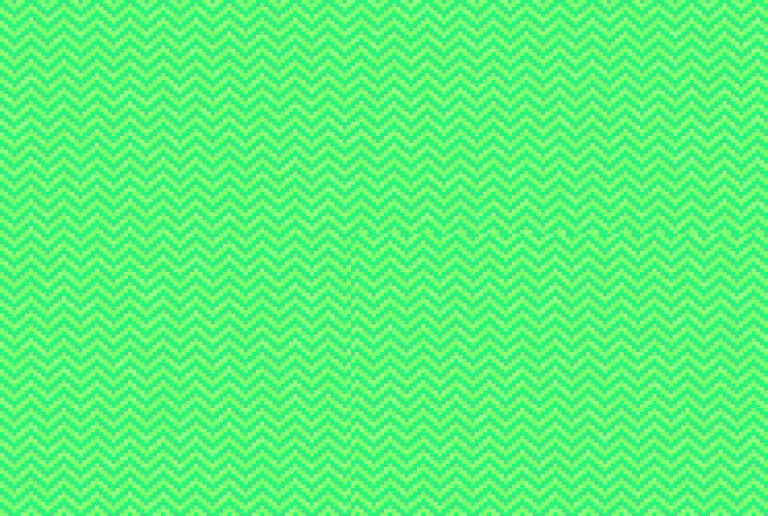
Reproduce this pattern procedurally as a WebGL 2 fragment shader.

```glsl
#version 300 es
precision highp float;
// Fine stepped chevrons woven from small cells: each zigzag is one green cell
// with a dark edge below and two pale cells above, tinted a little by a hash.
// One quarter of the cloth is shifted sideways, leaving a faint seam.

#define REPEATS vec2(23.25, 37.0)
#define STEPS vec2(8.0, 4.0)
#define PHASE vec2(1.0, 0.0)
#define SEAM vec2(0.458, 0.545)
#define SEAM_SHIFT vec2(1.0, 0.0)
#define GREEN vec3(0.10, 0.99, 0.49)
#define EDGE_GREY vec3(0.29, 0.87, 0.49)
#define EDGE_DEEP vec3(0.24, 0.92, 0.47)
#define LIME vec3(0.52, 1.00, 0.41)
#define MINT vec3(0.44, 0.98, 0.47)
#define PALE vec3(0.55, 1.00, 0.52)

uniform vec2 u_resolution;
out vec4 fragColor;

float hash(vec2 p) {
    return fract(sin(dot(p, vec2(12.9898, 78.233))) * 43758.5453);
}

// Colour of one whole cell of the weave
vec3 cellColor(vec2 cell, vec2 cells) {
    float tint = hash(cell);
    vec2 at = (cell + 0.5) / cells;
    if (at.x > SEAM.x && at.y < SEAM.y) cell += SEAM_SHIFT;
    cell += PHASE;

    // Stepped zigzag height, then the layer counted upward from the green cell
    float height = abs(mod(cell.x, STEPS.x) - 0.5 * STEPS.x);
    float layer = mod(cell.y - height, STEPS.y);

    if (layer < 0.5) return GREEN;
    if (layer < 1.5) return tint < 0.8 ? LIME : PALE;
    if (layer < 2.5) return tint < 0.7 ? MINT : PALE;
    return tint < 0.54 ? EDGE_GREY : EDGE_DEEP;
}

void main() {
    vec2 cells = REPEATS * STEPS;
    vec2 p = gl_FragCoord.xy / u_resolution * cells - 0.5;
    vec2 base = floor(p);

    // Blend neighbouring cells across one pixel at their shared edges
    vec2 pixel = cells / u_resolution;
    vec2 blend = clamp((fract(p) - 0.5) / pixel + 0.5, 0.0, 1.0);
    vec3 lower = mix(cellColor(base, cells),
                     cellColor(base + vec2(1.0, 0.0), cells), blend.x);
    vec3 upper = mix(cellColor(base + vec2(0.0, 1.0), cells),
                     cellColor(base + vec2(1.0, 1.0), cells), blend.x);
    fragColor = vec4(mix(lower, upper, blend.y), 1.0);
}
```
